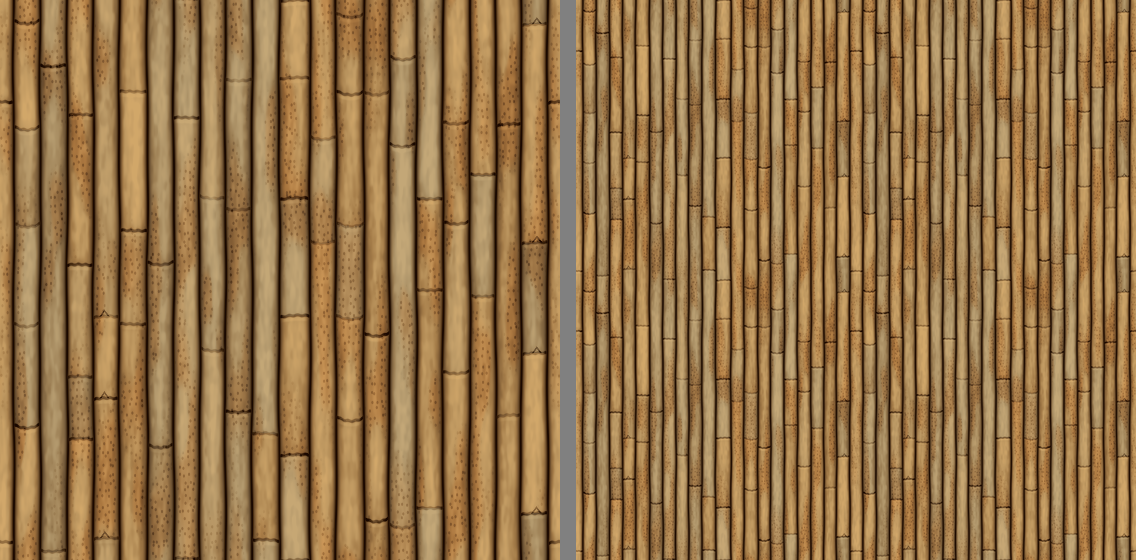
Left: one tile. Right: repeated 2 by 2.
Reproduce this texture procedurally as a three.js fragment shader.

```glsl
// A wall of 21 upright bamboo canes with dark gaps, nodes, knots, specks and stains.
// Each cane is found between two jittered edges; a tone from its rounded profile,
// wrapping cellular noise and sines is then mapped to a ramp of six browns.

varying vec2 vUv;

const float TAU = 6.283185;
const float CANES = 21.0;
const float SLOTS = 5.0; // possible nodes along each cane

float hash(vec2 p) {
  return fract(sin(dot(p, vec2(127.1, 311.7))) * 4375.85);
}

float wrap(float i, float n) {
  return floor(mod(i + 0.5, n));
}

// Cellular noise that wraps: x = distance to nearest point, y = blended cell value
vec2 cells(vec2 p, vec2 period) {
  vec2 base = floor(p);
  float nearest = 9.0, sum = 0.0, weights = 0.0;
  for (int j = -1; j <= 1; j++) {
    for (int i = -1; i <= 1; i++) {
      vec2 cell = base + vec2(float(i), float(j));
      vec2 id = vec2(wrap(cell.x, period.x), wrap(cell.y, period.y));
      vec2 away = cell + 0.15 + 0.7 * vec2(hash(id), hash(id + 37.3)) - p;
      float weight = exp(-3.5 * dot(away, away));
      nearest = min(nearest, length(away));
      sum += weight * hash(id + 71.9);
      weights += weight;
    }
  }
  return vec2(nearest, sum / weights);
}

// Gap to the left of cane i, in cane widths; the drift leaves one cane wider
float edge(float i, float y) {
  float id = wrap(i, CANES);
  float drift = 0.1 - 0.2 * fract((id - 10.5) / CANES);
  float sway = 0.022 * sin(TAU * (2.0 * y + hash(vec2(id, 5.0))))
             + 0.012 * sin(TAU * (5.0 * y + hash(vec2(id, 6.0))));
  return i + drift + 0.08 * (hash(vec2(id, 3.0)) - 0.5) + sway;
}

vec3 ramp(float t) {
  vec3 c = mix(vec3(0.10, 0.03, 0.0), vec3(0.26, 0.16, 0.06), clamp(t, 0.0, 1.0));
  c = mix(c, vec3(0.41, 0.30, 0.18), clamp(t - 1.0, 0.0, 1.0));
  c = mix(c, vec3(0.53, 0.40, 0.24), clamp(t - 2.0, 0.0, 1.0));
  c = mix(c, vec3(0.64, 0.50, 0.31), clamp(t - 3.0, 0.0, 1.0));
  c = mix(c, vec3(0.73, 0.60, 0.40), clamp(t - 4.0, 0.0, 1.0));
  return c * (1.0 + 0.1 * clamp(t - 5.0, 0.0, 1.0));
}

void main() {
  // Cane lookup
  float x = vUv.x * CANES - 0.547;
  float i = floor(x);
  if (x < edge(i, vUv.y)) i -= 1.0;
  else if (x >= edge(i + 1.0, vUv.y)) i += 1.0;
  float left = edge(i, vUv.y), right = edge(i + 1.0, vUv.y);
  float u = (x - left) / (right - left);
  float cane = wrap(i, CANES);
  float seed = hash(vec2(cane, 11.0));

  // Nearest node and the segment above the next node down
  float bend = 0.05 * (hash(vec2(cane, 8.0)) - 0.3) * (4.0 * u * (1.0 - u))
             + 0.03 * (hash(vec2(cane, 9.0)) - 0.5) * u;
  float s = vUv.y * SLOTS + seed * SLOTS + bend;
  float dy = 9.0, nodeId = 0.0, segment = -1.0;
  for (int j = -1; j <= 5; j++) {
    float slot = floor(s) - float(j);
    float id = wrap(slot, SLOTS);
    if (hash(vec2(cane, id + 20.0)) < 0.6) {
      float rise = s - slot - 0.5 * hash(vec2(cane, id + 30.0));
      if (abs(rise) < abs(dy)) { dy = rise; nodeId = id; }
      if (rise > 0.0 && segment < 0.0) segment = id;
    }
  }
  float segHash = hash(vec2(cane + 0.5, segment + 50.0));
  float strength = mix(0.45, 1.0, hash(vec2(cane, nodeId + 40.0)));

  // Rounded profile, slightly swollen at the nodes
  float d = min(x - left, right - x) * mix(1.08, 0.92, u);
  d = max(d - 0.016 + 0.02 * exp(-abs(dy) * 30.0), 0.0);
  float tone = 5.2 * (1.0 - exp(-d / 0.135));
  float body = smoothstep(0.02, 0.2, d);

  // Stains, fibres and grain
  float lift = seed * 7.0;
  float stain = cells(vec2(vUv.x * 42.0, vUv.y * 9.0 + lift), vec2(42.0, 9.0)).y;
  float grain = cells(vec2(vUv.x * 189.0, vUv.y * 64.0 + lift), vec2(189.0, 64.0)).y;
  float specks = cells(vec2(vUv.x * 105.0, vUv.y * 72.0 + lift), vec2(105.0, 72.0)).x;
  float fibre = sin(u * 17.0 + seed * 40.0 + 1.5 * sin(TAU * (3.0 * vUv.y + seed)))
              + 0.7 * sin(u * 31.0 + seed * 90.0 + 2.0 * sin(TAU * (4.0 * vUv.y - seed)));
  tone += body * ((stain - 0.5) * 1.9 + (grain - 0.5) * 1.1 + fibre * 0.13 + (segHash - 0.5) * 0.9);
  float speckled = smoothstep(0.56, 0.3, stain) * (1.0 - smoothstep(0.1, 0.3, specks));
  tone -= 1.3 * body * speckled;

  // Nodes: dark groove, pale rim below, soft shade around
  float groove = 1.0 - smoothstep(0.006, 0.022, abs(dy + 0.004 * sin(u * 23.0 + seed * 9.0)));
  float rim = 1.0 - smoothstep(0.004, 0.025, abs(dy + 0.034));
  tone += body * strength * (0.7 * rim - 0.6 * exp(-abs(dy - 0.02) * 22.0));
  tone -= 2.7 * strength * groove * smoothstep(0.0, 0.08, d);

  // Peaked bud scars on a few canes
  float across = abs(u - 0.5 - 0.2 * (seed - 0.5)) * 0.24;
  float scar = 1.0 - smoothstep(0.005, 0.018, abs(across * 1.3 + dy - 0.05));
  scar *= smoothstep(-0.01, 0.01, dy) * step(0.8, hash(vec2(cane, 14.0)));
  tone -= 2.2 * scar;

  // Grey-green and warm segments
  vec3 color = ramp(tone);
  color *= mix(vec3(1.02, 0.99, 0.94), vec3(0.95, 0.99, 1.06), smoothstep(0.4, 0.9, hash(vec2(segment, cane + 60.0))));
  color *= mix(vec3(1.0), vec3(1.03, 0.95, 0.86), body * smoothstep(0.5, 0.2, stain));
  gl_FragColor = vec4(color, 1.0);
}
```
